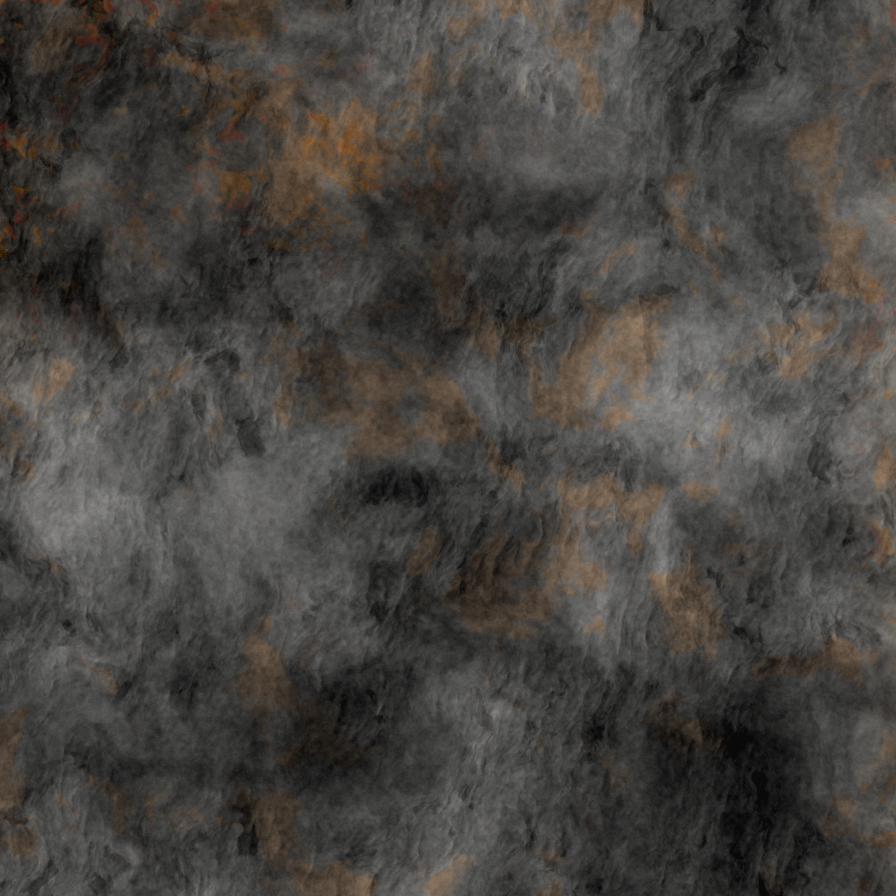
Reproduce this texture procedurally as a three.js fragment shader.

```glsl
// Weathered charcoal stone with cloudy stains, chipped relief and rust specks.
varying vec2 vUv;

const vec3 STONE_TINT = vec3(1.0, 0.995, 0.98);
const vec3 OCHRE_TINT = vec3(1.28, 1.0, 0.74);
const vec3 RUST_ORANGE = vec3(0.58, 0.31, 0.05);
const vec3 RUST_RED = vec3(0.46, 0.15, 0.08);
const float MEAN_TONE = 0.287;

// Sine-free hash of a lattice point.
float hash(vec2 p) {
  vec3 q = fract(vec3(p.xyx) * 0.1031);
  q += dot(q, q.yzx + 33.33);
  return fract((q.x + q.y) * q.z);
}

float valueNoise(vec2 p) {
  vec2 cell = floor(p);
  vec2 f = fract(p);
  vec2 w = f * f * f * (f * (f * 6.0 - 15.0) + 10.0);
  float low = mix(hash(cell), hash(cell + vec2(1.0, 0.0)), w.x);
  float high = mix(hash(cell + vec2(0.0, 1.0)), hash(cell + vec2(1.0)), w.x);
  return mix(low, high, w.y);
}

// Layered noise centred on zero; gain sets the roughness.
float fbm(vec2 p, float gain) {
  mat2 turn = mat2(1.6, 1.2, -1.2, 1.6);
  float sum = 0.0;
  float amplitude = 0.5;
  for (int i = 0; i < 6; i++) {
    sum += amplitude * (valueNoise(p) - 0.5);
    p = turn * p + 17.3;
    amplitude *= gain;
  }
  return sum;
}

// Creased height field, stretched along steep diagonals.
float creaseHeight(vec2 p) {
  mat2 lean = mat2(1.9, 0.55, -0.75, 1.8);
  float sum = 0.0;
  float amplitude = 0.5;
  for (int i = 0; i < 4; i++) {
    sum += amplitude * (1.0 - abs(2.0 * valueNoise(p) - 1.0));
    p = lean * p + 9.7;
    amplitude *= 0.52;
  }
  return sum;
}

// Soft elliptical region, 1 at its centre.
float region(vec2 p, vec2 centre, vec2 radius) {
  vec2 d = (p - centre) / radius;
  return exp(-dot(d, d));
}

// Side-lit slope of the creases.
float relief(vec2 p, vec2 lightStep) {
  vec2 scale = vec2(30.0, 17.0);
  return creaseHeight(p * scale) - creaseHeight((p + lightStep) * scale);
}

// Broad light and dark areas of the slab.
float broadShade(vec2 p) {
  float shade = 0.07 * smoothstep(0.82, 1.02, p.x);
  shade += 0.05 * region(p, vec2(0.72, 0.54), vec2(0.2, 0.1));
  shade += 0.04 * region(p, vec2(0.05, 0.38), vec2(0.25, 0.09));
  shade -= 0.09 * region(p, vec2(0.82, 0.75), vec2(0.13, 0.1));
  shade -= 0.08 * region(p, vec2(0.61, 0.65), vec2(0.1, 0.06));
  shade -= 0.06 * region(p, vec2(0.22, 0.27), vec2(0.11, 0.12));
  shade -= 0.07 * region(p, vec2(0.42, 0.19), vec2(0.05, 0.12));
  shade -= 0.05 * region(p, vec2(0.2, 0.8), vec2(0.3, 0.2));
  return shade;
}

void main() {
  vec2 uv = vUv;
  vec2 warp = vec2(fbm(uv * 6.0 + 3.1, 0.55), fbm(uv * 6.0 + 41.7, 0.55));
  vec2 bent = uv + 0.1 * warp;

  // Smoky stains, from wide clouds to fine mottling.
  float clouds = fbm(bent * 5.0 + 12.4, 0.58);
  float mottle = fbm(bent * vec2(24.0, 19.0) + 70.2, 0.65);
  float grain = fbm(uv * 150.0 + 5.5, 0.7);
  float tone = MEAN_TONE + broadShade(bent);
  tone += 0.48 * clouds + 0.2 * mottle + 0.1 * grain;

  // Chipped relief shows in patches; deep creases turn dark.
  float chipped = smoothstep(-0.12, 0.16, fbm(bent * 8.0 + 28.6, 0.55));
  float slope = relief(uv + 0.05 * warp, vec2(-0.0024, 0.0018));
  tone += mix(0.1, 0.4, chipped) * slope;
  float crevice = smoothstep(0.1, 0.26, fbm(bent * vec2(34.0, 21.0) + 55.1, 0.6));
  tone -= 0.1 * crevice * chipped;
  tone = clamp(tone, 0.035, 0.62);

  // Faint ochre stains across the slab.
  float ochre = smoothstep(0.08, 0.24, fbm(bent * 13.0 + 90.8, 0.6));
  vec3 color = tone * mix(STONE_TINT, OCHRE_TINT, 0.65 * ochre);

  // Rust gathers at the upper left and along the side edges.
  float rustArea = region(uv, vec2(0.0, 0.75), vec2(0.07, 0.16));
  rustArea += region(uv, vec2(0.08, 1.02), vec2(0.18, 0.08));
  rustArea += 0.65 * region(uv, vec2(0.33, 0.82), vec2(0.17, 0.11));
  rustArea += 0.5 * smoothstep(0.93, 1.02, uv.x);
  rustArea = min(rustArea, 1.0);
  float speck = smoothstep(0.1, 0.27, fbm(bent * 46.0 + 33.9, 0.68));
  float redness = smoothstep(0.45, 0.7, valueNoise(uv * 35.0 + 8.2));
  vec3 rust = mix(RUST_ORANGE, RUST_RED, redness) * (0.45 + 1.9 * tone);
  color *= mix(vec3(1.0), vec3(1.12, 0.98, 0.8), 0.6 * rustArea);
  color = mix(color, rust, 0.75 * speck * rustArea);

  gl_FragColor = vec4(color, 1.0);
}
```
